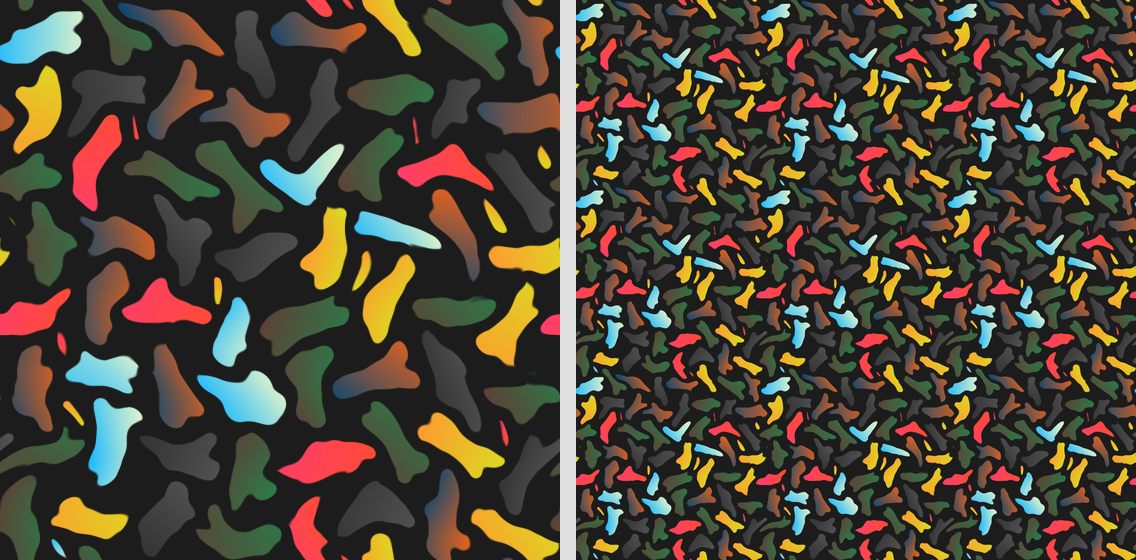
Left: one tile. Right: repeated 3 by 3.
This pattern is drawn by a three.js fragment shader. Its source:

```glsl
varying vec2 vUv;

const float CELLS = 8.0;
const float TAU = 6.2831853;

float hash(vec2 cell, float salt) {
  cell = mod(cell, CELLS);
  return fract(sin(dot(cell, vec2(12.71, 31.17)) + salt * 7.31) * 4375.54);
}

float smoothMin(float a, float b, float k) {
  float h = max(k - abs(a - b), 0.0) / k;
  return min(a, b) - h * h * k * 0.25;
}

// Capsule whose radius changes from a to b
float limb(vec2 p, vec2 a, vec2 b, float ra, float rb) {
  vec2 ba = b - a;
  float h = clamp(dot(p - a, ba) / dot(ba, ba), 0.0, 1.0);
  return length(p - a - ba * h) - mix(ra, rb, h * h);
}

// Four limbs around a hub: two along the axis, two to the sides
float blob(vec2 p, vec2 cell) {
  vec2 hub = 0.2 * vec2(hash(cell, 9.0), hash(cell, 10.0)) - 0.1;
  float hubRadius = mix(0.13, 0.21, hash(cell, 11.0));
  float flip = hash(cell, 12.0) > 0.5 ? 1.0 : -1.0;
  float d = 9.0;
  for (int i = 0; i < 4; i++) {
    float n = float(i);
    float side = mod(n, 2.0) * 2.0 - 1.0;
    float r = hash(cell, n), k = hash(cell, n + 4.0);
    vec2 tip = i < 2
      ? vec2(side * mix(0.42, 0.66, r), 0.4 * (k - 0.5))
      : side * vec2(mix(0.12, 0.38, r), flip * mix(0.12, 0.38, k));
    float tipRadius = mix(0.1, 0.19, hash(cell, n + 14.0));
    d = smoothMin(d, limb(p, hub, tip, hubRadius, tipRadius), 0.14);
  }
  return d;
}

// Two-colour gradients, chosen by tone according to their share
vec3 gradientColor(float tone, float t) {
  if (tone < 0.24) return mix(vec3(0.19), vec3(0.33), t);
  if (tone < 0.45) return mix(vec3(0.37, 0.25, 0.21), vec3(0.17, 0.48, 0.28), t);
  if (tone < 0.65) return mix(vec3(0.04, 0.28, 0.44), vec3(0.94, 0.39, 0.1), t);
  if (tone < 0.78) return mix(vec3(1.0, 0.59, 0.19), vec3(0.85, 0.88, 0.12), t);
  if (tone < 0.89) return mix(vec3(1.0, 0.24, 0.43), vec3(1.0, 0.3, 0.18), t);
  return mix(vec3(0.08, 0.72, 1.0), vec3(0.94, 0.97, 0.78), t);
}

void main() {
  // Gentle wrapping warp tilts the blobs
  vec2 p = vUv * CELLS;
  p += 0.2 * sin(TAU * vUv.yx * vec2(3.0, 2.0) + vec2(0.7, 2.1));
  p += 0.07 * sin(TAU * (vUv.yx * 5.0 + vUv * 2.0) + vec2(4.0, 1.3));

  float nearest = 9.0, others = 0.0, tone = 0.0, t = 0.0;
  for (int y = -1; y <= 1; y++) {
    for (int x = -1; x <= 1; x++) {
      vec2 cell = floor(p) + vec2(float(x), float(y));
      vec2 q = p - cell - 0.5;

      // Neighbouring blobs lie alternately upright and flat
      bool upright = mod(cell.x + cell.y, 2.0) < 0.5;
      float d = blob(upright ? q.yx : q, cell);
      others += exp(-14.0 * max(d, nearest));
      if (d < nearest) {
        nearest = d;
        float turn = hash(cell, 21.0);
        float angle = 1.5 * turn * turn - 0.2;
        vec2 dir = vec2(cos(angle), sin(angle));
        vec2 extent = upright ? vec2(0.85, 1.4) : vec2(1.4, 0.85);
        t = 0.5 + dot(q, dir) / dot(abs(dir), extent);
        tone = fract(dot(cell, vec2(3.0, 2.0)) / CELLS + 0.4 * hash(cell, 22.0));
      }

      // Small bright slivers in a few corners between blobs
      if (hash(cell, 23.0) > 0.86) {
        vec2 s = q - 0.5;
        d = limb(s, vec2(-0.05, 0.18), vec2(0.06, -0.17), 0.08, 0.1);
        others += exp(-14.0 * max(d, nearest));
        if (d < nearest) {
          nearest = d;
          t = 0.5 - s.y * 1.8;
          tone = mix(0.66, 0.99, hash(cell, 24.0));
        }
      }
    }
  }

  // Rounded gap between the nearest blob and all the others
  float second = -log(max(others, 0.00001)) / 14.0;
  float gap = 0.08 - 0.5 * (second - nearest);
  float edge = -smoothMin(-nearest, -gap, 0.08);
  float fill = 1.0 - smoothstep(-0.012, 0.012, edge);

  vec3 color = gradientColor(tone, clamp(t, 0.0, 1.0));
  gl_FragColor = vec4(mix(vec3(0.11), color, fill), 1.0);
}
```
